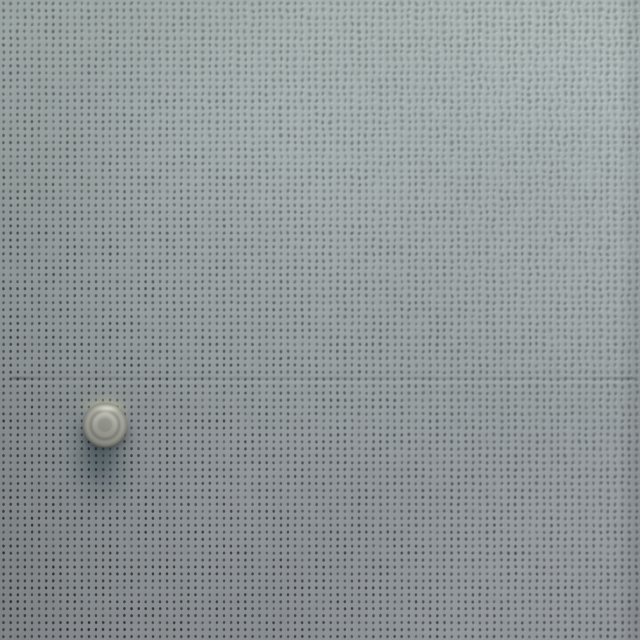
Reproduce this texture procedurally as a WebGL 2 fragment shader.

```glsl
#version 300 es
precision highp float;

uniform vec2 u_resolution;
out vec4 fragColor;

vec2 hashGradient(vec2 p) {
  vec3 q = fract(p.xyx * vec3(0.1031, 0.1030, 0.0973));
  q += dot(q, q.yzx + 33.33);
  float angle = 6.2832 * fract((q.x + q.y) * q.z);
  return vec2(cos(angle), sin(angle));
}

float gradientNoise(vec2 p) {
  vec2 i = floor(p), f = fract(p);
  vec2 u = f * f * f * (f * (f * 6.0 - 15.0) + 10.0);
  float a = dot(hashGradient(i), f);
  float b = dot(hashGradient(i + vec2(1, 0)), f - vec2(1, 0));
  float c = dot(hashGradient(i + vec2(0, 1)), f - vec2(0, 1));
  float d = dot(hashGradient(i + vec2(1, 1)), f - vec2(1, 1));
  return mix(mix(a, b, u.x), mix(c, d, u.x), u.y);
}

// Broad light, brightest toward the upper right
vec3 panelColor(vec2 uv) {
  float light = 0.535 + 0.115 * smoothstep(0.0, 1.0, uv.y) + 0.055 * uv.x;
  light -= 0.03 * (1.0 - smoothstep(0.0, 0.35, uv.x));
  light -= 0.05 * smoothstep(0.96, 1.0, uv.x);
  light += 0.022 * gradientNoise(uv * 3.5) + 0.012 * gradientNoise(uv * 40.0);
  vec3 tint = mix(vec3(0.975, 1.01, 1.035), vec3(0.965, 1.025, 1.02), uv.y);
  return light * tint;
}

// Dark holes that soften into a woven look toward the upper right
vec3 perforate(vec3 color, vec2 uv) {
  float weave = smoothstep(0.2, 1.0, dot(uv, vec2(0.5)));
  vec2 grid = uv * vec2(90.0, 92.0);
  vec2 wobble = vec2(gradientNoise(grid * 0.6), gradientNoise(grid * 0.6 + 57.0));
  grid += wobble * mix(0.06, 0.4, weave);
  vec2 cell = fract(grid) - 0.5;
  float soft = max(90.0 / u_resolution.y, 0.12) * 0.8 + 0.16 * weave;
  float radius = mix(0.19, 0.25, weave);
  float hole = 1.0 - smoothstep(radius - soft, radius + soft, length(cell * vec2(1.1, 0.9)));
  float lip = 1.0 - smoothstep(0.05, 0.32, length(cell - vec2(0.28, -0.34)));
  float variation = 1.0 + 0.6 * gradientNoise(floor(grid) * 0.37 + 9.0);
  float depth = mix(0.52, 0.2, smoothstep(0.0, 0.85, dot(uv, vec2(0.45, 0.55))));
  color *= 1.0 + mix(0.025, 0.06, weave) * lip;
  return color * (1.0 - depth * variation * hole);
}

// Thin horizontal joint, darkest at its two ends
vec3 addSeam(vec3 color, vec2 uv) {
  float offset = uv.y - 0.409;
  float line = 1.0 - smoothstep(0.0005, 0.004, abs(offset));
  float ends = smoothstep(0.4, 0.5, abs(uv.x - 0.5));
  float span = smoothstep(0.01, 0.025, uv.x) * (1.0 - smoothstep(0.985, 0.997, uv.x));
  float patchy = 0.8 + 0.7 * gradientNoise(vec2(uv.x * 25.0, 4.3));
  color *= 1.0 - line * span * patchy * mix(0.07, 0.27, ends);
  return color + 0.018 * (1.0 - smoothstep(0.0, 0.004, abs(offset + 0.006))) * span;
}

// Rounded pale knob with a stepped face and a shadow falling below
vec3 addKnob(vec3 color, vec2 uv) {
  vec2 p = uv - vec2(0.164, 0.336);
  float r = length(p);
  float edge = 1.0 / u_resolution.y + 0.001;
  vec2 s = (p + vec2(0.008, 0.045)) / vec2(0.036, 0.055);
  color *= 1.0 - vec3(0.34, 0.28, 0.25) * exp(-dot(s, s));
  float contact = exp(-abs(r - 0.035) / 0.007);
  color *= 1.0 - 0.3 * contact * smoothstep(0.015, -0.03, p.y);
  color += vec3(0.13, 0.12, 0.03) * contact * smoothstep(0.015, 0.035, p.y);

  float shade = 0.60 + 2.2 * p.y + 0.6 * p.x;
  shade -= 0.16 * smoothstep(0.027, 0.037, r);
  shade -= 0.09 * exp(-pow((r - 0.022) / 0.003, 2.0));
  shade += 0.07 * exp(-pow((r - 0.017) / 0.004, 2.0)) * smoothstep(-0.015, 0.02, p.y);
  shade -= 0.05 * (1.0 - smoothstep(0.009, 0.013, r));
  vec2 glint = (p - vec2(0.003, 0.025)) / vec2(0.014, 0.005);
  shade += 0.16 * exp(-dot(glint, glint));
  vec3 face = shade * vec3(1.02, 1.03, 0.97);
  return mix(color, face, 1.0 - smoothstep(0.035 - edge, 0.035 + edge, r));
}

void main() {
  vec2 uv = gl_FragCoord.xy / u_resolution;
  vec3 color = perforate(panelColor(uv), uv);
  color = addSeam(color, uv);
  color = addKnob(color, uv);
  fragColor = vec4(clamp(color, 0.0, 1.0), 1.0);
}
```
